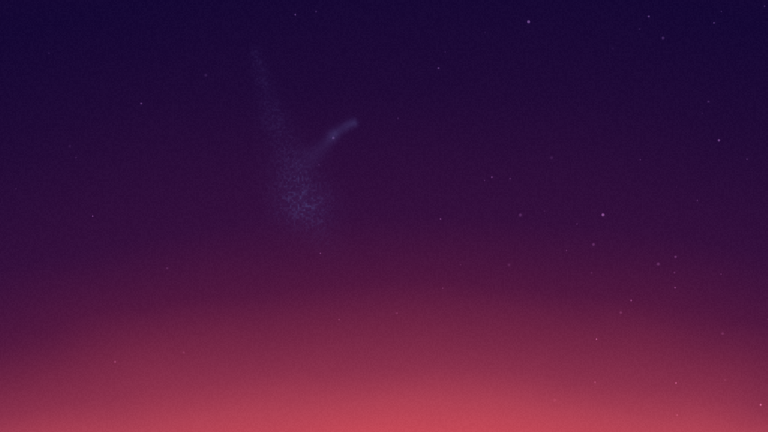
Give the GLSL for this background, as a Shadertoy shader.

```glsl
// Dusk sky: a violet night fades into a rose horizon glow that sinks at the sides.
// Colour stops follow a bowed height; soft noise, a dusty wisp, sparse stars
// and fine grain are layered on top.

const int STOPS = 8;
const float STOP_HEIGHT[STOPS] = float[](0.0, 0.07, 0.15, 0.25, 0.35, 0.51, 0.80, 1.04);
const vec3 STOP_COLOR[STOPS] = vec3[](
    vec3(0.77, 0.28, 0.34), vec3(0.68, 0.25, 0.33),
    vec3(0.55, 0.19, 0.30), vec3(0.44, 0.14, 0.27),
    vec3(0.32, 0.09, 0.25), vec3(0.21, 0.06, 0.24),
    vec3(0.13, 0.04, 0.22), vec3(0.085, 0.03, 0.21));
const vec3 DUST_COLOR = vec3(0.30, 0.30, 0.50);
const vec3 STAR_COLOR = vec3(0.65, 0.50, 0.65);

float hash(vec2 p) {
    vec3 q = fract(vec3(p.xyx) * 0.1031);
    q += dot(q, q.yzx + 33.33);
    return fract((q.x + q.y) * q.z);
}

float valueNoise(vec2 p) {
    vec2 cell = floor(p);
    vec2 f = fract(p);
    f = f * f * (3.0 - 2.0 * f);
    float low = mix(hash(cell), hash(cell + vec2(1, 0)), f.x);
    float high = mix(hash(cell + vec2(0, 1)), hash(cell + vec2(1, 1)), f.x);
    return mix(low, high, f.y);
}

float fbm(vec2 p) {
    float sum = 0.0, weight = 0.5;
    for (int i = 0; i < 4; i++) {
        sum += weight * valueNoise(p);
        p = p * 2.03 + 17.0;
        weight *= 0.5;
    }
    return sum;
}

vec3 skyColor(float height) {
    vec3 color = STOP_COLOR[0];
    for (int i = 1; i < STOPS; i++) {
        float t = (height - STOP_HEIGHT[i - 1]) / (STOP_HEIGHT[i] - STOP_HEIGHT[i - 1]);
        color = mix(color, STOP_COLOR[i], clamp(t, 0.0, 1.0));
    }
    return color;
}

// Soft stroke from a to b whose width and strength grow from start to end
float stroke(vec2 p, vec2 a, vec2 b, vec2 widths, vec2 strengths) {
    vec2 ab = b - a;
    float t = clamp(dot(p - a, ab) / dot(ab, ab), 0.0, 1.0);
    float d = length(p - a - ab * t) / mix(widths.x, widths.y, t);
    return mix(strengths.x, strengths.y, t) * exp(-d * d);
}

// One possible round star per grid cell
float stars(vec2 p, float cellSize, float density, float pixel) {
    vec2 cell = floor(p / cellSize);
    vec2 center = (cell + 0.2 + 0.6 * vec2(hash(cell + 3.1), hash(cell + 47.7))) * cellSize;
    float size = mix(0.0012, 0.0034, pow(hash(cell + 91.3), 3.0));
    float disc = 1.0 - smoothstep(size - pixel, size + pixel, length(p - center));
    return disc * step(hash(cell + 11.9), density) * mix(0.3, 1.0, hash(cell + 5.3));
}

void mainImage(out vec4 fragColor, in vec2 fragCoord) {
    vec2 uv = fragCoord / iResolution.xy;
    vec2 p = fragCoord / iResolution.y;
    float pixel = 1.0 / iResolution.y;

    // Horizon glow, bowed down towards both sides and gently mottled
    float side = uv.x - 0.53;
    float height = uv.y + 0.45 * side * side;
    height += 0.045 * (fbm(p * vec2(3.0, 5.0)) - 0.47);
    vec3 color = skyColor(height);

    // Broken dust vein with a brighter curved wisp
    vec2 q = p + 0.025 * (vec2(fbm(p * 9.0), fbm(p * 9.0 + 40.0)) - 0.47);
    float vein = stroke(q, vec2(0.59, 0.88), vec2(0.63, 0.73), vec2(0.012, 0.03), vec2(0.12, 0.10));
    vein += stroke(q, vec2(0.63, 0.73), vec2(0.70, 0.53), vec2(0.03, 0.06), vec2(0.06, 0.28));
    vein += stroke(q, vec2(0.70, 0.53), vec2(0.77, 0.42), vec2(0.05, 0.03), vec2(0.14, 0.04));
    float wisp = stroke(q, vec2(0.70, 0.62), vec2(0.77, 0.69), vec2(0.025, 0.013), vec2(0.12, 0.28));
    wisp += stroke(q, vec2(0.77, 0.69), vec2(0.82, 0.715), vec2(0.013, 0.010), vec2(0.25, 0.50));
    float speckle = valueNoise(p * 220.0);
    color = mix(color, DUST_COLOR, clamp(vein * (0.3 + 1.2 * speckle * speckle) + 0.8 * wisp, 0.0, 0.6));

    // Sparse stars, mostly on the right
    float spread = smoothstep(0.42, 0.60, uv.x);
    float light = stars(p, 0.09, 0.02 + 0.13 * spread, pixel);
    light += 0.45 * stars(p + 7.3, 0.05, 0.03 + 0.07 * spread, pixel);
    color += STAR_COLOR * light * 0.55;

    // Fine grain
    color += 0.018 * (hash(floor(p * 288.0)) - 0.5);
    fragColor = vec4(clamp(color, 0.0, 1.0), 1.0);
}
```
